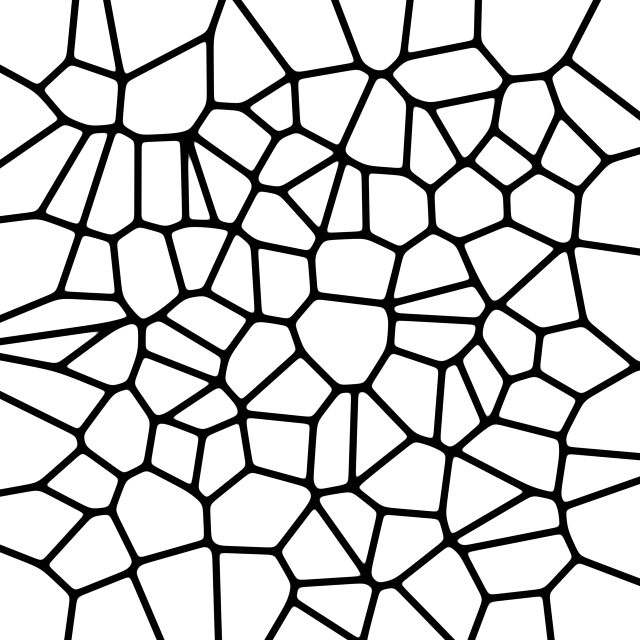
Give the GLSL for this pattern, as a three.js fragment shader.

```glsl
varying vec2 vUv;

vec2 hash2(vec2 p) {
  vec3 q = fract(p.xyx * vec3(0.1031, 0.1030, 0.0973));
  q += dot(q, q.yzx + 33.33);
  return fract((q.xx + q.yz) * q.zy);
}

// One strongly jittered seed per grid cell; none lie beyond the border,
// so the outer cells stretch towards the canvas edge.
vec2 seedPoint(int index) {
  float row = floor((float(index) + 0.5) / 10.0);
  vec2 cell = vec2(float(index) - row * 10.0, row);
  vec2 jitter = (hash2(cell * 7.0 + 13.7) - 0.5) * 1.25;
  return mix(vec2(0.025), vec2(0.975), (cell + 0.5 + jitter) / 10.0);
}

// Distance to the cell walls, blended so that corners come out rounded.
float wallDistance(vec2 p) {
  vec2 nearest = vec2(9.0);
  for (int i = 0; i < 100; i++) {
    vec2 offset = seedPoint(i) - p;
    if (dot(offset, offset) < dot(nearest, nearest)) nearest = offset;
  }

  float sum = 0.0;
  for (int i = 0; i < 100; i++) {
    vec2 offset = seedPoint(i) - p;
    vec2 between = offset - nearest;
    float gap = length(between);
    if (gap > 0.0001) {
      float toBisector = dot(0.5 * (nearest + offset), between / gap);
      sum += exp(-toBisector / 0.0025);
    }
  }
  return -0.0025 * log(max(sum, 1e-30));
}

void main() {
  float paper = smoothstep(0.0046, 0.0067, wallDistance(vUv));
  vec3 ink = vec3(0.005);
  gl_FragColor = vec4(mix(ink, vec3(1.0), paper), 1.0);
}
```
